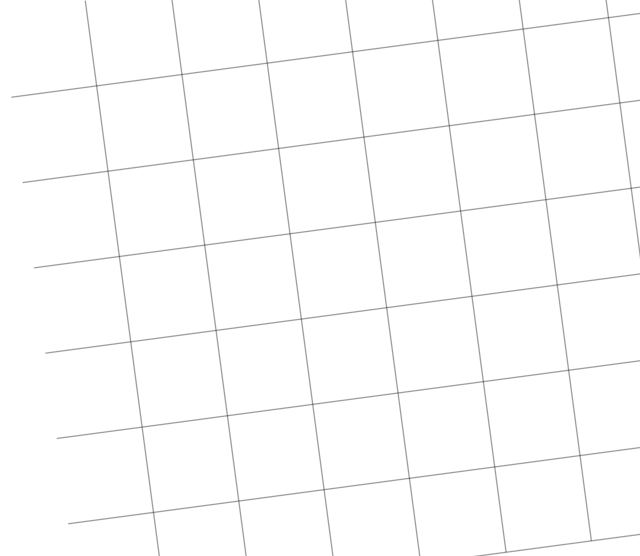
Reproduce this pattern procedurally as a WebGL 1 fragment shader.

```glsl
precision highp float;

// A sparse, tilted square grid of thin translucent grey lines on white.
// Positions are rotated into grid space, measured in cells; each family of
// lines is the distance to the nearest whole row or column, trimmed at its ends.

uniform vec2 u_resolution;

// Coverage of a stroke centred on zero, with its area kept under smoothing.
float stroke(float offset, float halfWidth, float feather) {
  return smoothstep(-feather, feather, offset + halfWidth)
       - smoothstep(-feather, feather, offset - halfWidth);
}

// One inside the span from first to last, zero outside.
float span(float x, float first, float last, float feather) {
  return smoothstep(-feather, feather, x - first)
       * smoothstep(-feather, feather, last - x);
}

void main() {
  // Canvas widths, measured from the top left corner
  vec2 p = vec2(gl_FragCoord.x, u_resolution.y - gl_FragCoord.y) / u_resolution.x;

  // Grid space: x runs along the rows, y runs down the columns
  float cell = 0.13447;
  float tilt = 0.1325;
  vec2 across = vec2(cos(tilt), -sin(tilt));
  vec2 down = vec2(sin(tilt), cos(tilt));
  vec2 q = p - vec2(0.1510, 0.1342);
  vec2 grid = vec2(dot(q, across), dot(q, down)) / cell;

  // Seven rows and seven columns, numbered from zero
  vec2 offset = grid - clamp(floor(grid + 0.5), 0.0, 6.0);
  float halfWidth = 0.5 / 512.0 / cell;
  float feather = 0.75 / u_resolution.x / cell;

  // Lines overhang the first crossing by one cell; columns stop at the last row
  float column = stroke(offset.x, halfWidth, feather)
               * span(grid.y, -1.0, 6.0, feather);
  float row = stroke(offset.y, halfWidth, feather)
            * span(grid.x, -1.0, 7.0, feather);

  // Translucent ink, darker where lines cross
  float shade = (1.0 - 0.4 * column) * (1.0 - 0.4 * row);
  gl_FragColor = vec4(vec3(shade), 1.0);
}
```
